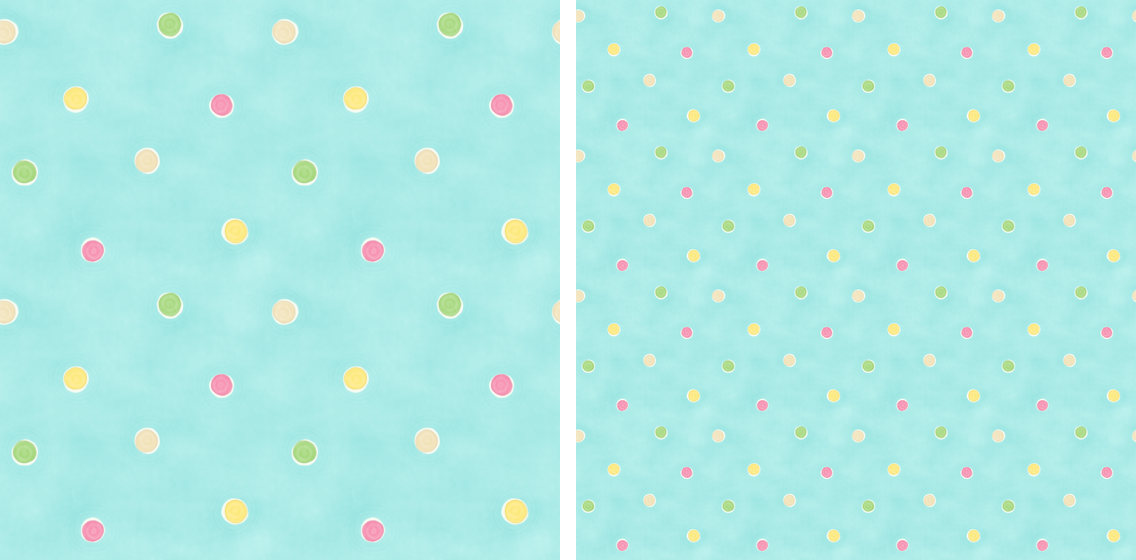
Left: one tile. Right: repeated 2 by 2.
Write a Shadertoy shader that draws this pattern.

```glsl
const float REPEATS = 2.0;            // tiles across and down
const int DOTS = 8;                   // dots per tile
const float RIM_RADIUS = 0.0465;      // tile units from here on
const float FILL_RADIUS = 0.0407;
const float FILL_SHIFT = 0.0032;
const float HALO_RADIUS = 0.072;
const float HALO_WIDTH = 0.030;
const float WASH_STRENGTH = 0.30;
const float BRUSH_STRENGTH = 0.34;
const float HALO_STRENGTH = 0.42;
const float TAU = 6.2831853;

const vec3 AQUA = vec3(0.675, 0.922, 0.908);
const vec3 AQUA_RANGE = vec3(0.070, 0.026, 0.024);
const vec3 RIM_WHITE = vec3(0.97, 0.985, 0.95);
const vec3 PAINTS[4] = vec3[4](
    vec3(0.95, 0.895, 0.745),         // cream
    vec3(0.67, 0.855, 0.52),          // green
    vec3(0.99, 0.915, 0.51),          // yellow
    vec3(0.965, 0.575, 0.70));        // pink

// Hand-placed drift of each dot away from the slanted lattice
const vec2 DRIFT[DOTS] = vec2[DOTS](
    vec2(-0.002, -0.014), vec2(0.037, 0.009),
    vec2(0.001, -0.005), vec2(-0.028, -0.028),
    vec2(0.006, 0.026), vec2(0.019, -0.017),
    vec2(0.069, 0.023), vec2(0.011, -0.043));

vec2 hash2(vec2 p) {
    vec2 q = vec2(dot(p, vec2(127.1, 311.7)), dot(p, vec2(269.5, 183.3)));
    return fract(sin(q) * 43758.55);
}

// Soft light and dark dabs, one per cell, wrapping over the tile
float dabs(vec2 p, vec2 cells) {
    vec2 g = p * cells;
    vec2 id = floor(g);
    float sum = 0.0;
    for (int y = -1; y <= 1; y++)
    for (int x = -1; x <= 1; x++) {
        vec2 cell = id + vec2(x, y);
        vec2 key = mod(cell, cells) + cells.yx;
        vec2 d = g - cell - hash2(key);
        float bump = max(0.0, 1.0 - dot(d, d));
        sum += (hash2(key + 17.3).x * 2.0 - 1.0) * bump * bump;
    }
    return sum;
}

// Broad colour wash: sines with whole-number frequencies
float wash(vec2 p) {
    float sum = 0.0;
    for (int i = 0; i < 14; i++) {
        vec2 h = hash2(vec2(float(i), 4.7));
        vec2 freq = round((h * 2.0 - 1.0) * 5.0);
        sum += sin(TAU * (dot(freq, p) + h.x * 7.0)) / (1.0 + length(freq));
    }
    return sum;
}

float brushwork(vec2 p) {
    vec2 q = p + 0.012 * sin(TAU * (p.yx * 3.0 + p * 2.0));
    return 0.75 * dabs(q, vec2(5.0, 8.0))
         + 0.55 * dabs(q, vec2(9.0, 20.0))
         + 0.35 * dabs(q, vec2(16.0, 48.0))
         + 0.28 * dabs(q, vec2(54.0, 18.0));
}

vec2 dotCenter(int k) {
    float row = float(k / 2);
    float side = float(k % 2);
    return vec2(0.02 + 0.25 * row + 0.55 * side, 0.9 - 0.25 * row) + DRIFT[k];
}

// Signed distance to a slightly uneven hand-painted disc
float paintedDisc(vec2 d, float radius, float seed) {
    float a = atan(d.y, d.x);
    float wobble = 0.022 * sin(2.0 * a + seed) + 0.015 * sin(3.0 * a + 2.3 * seed)
                 + 0.010 * sin(5.0 * a - seed) + 0.006 * sin(9.0 * a + 4.0 * seed);
    return length(d) - radius * (1.0 + wobble);
}

void mainImage(out vec4 fragColor, in vec2 fragCoord) {
    vec2 p = fract(fragCoord / iResolution.xy * REPEATS);
    float edge = 0.75 * REPEATS / min(iResolution.x, iResolution.y) + 0.0006;
    float brush = brushwork(p);
    float grain = dabs(p, vec2(96.0, 84.0));
    float tone = WASH_STRENGTH * wash(p) + BRUSH_STRENGTH * brush + 0.13 * grain;

    // Nearest dot, measured around the tile edges
    int nearest = 0;
    vec2 d = vec2(1.0);
    for (int k = 0; k < DOTS; k++) {
        vec2 offset = p - dotCenter(k);
        offset -= round(offset);
        if (dot(offset, offset) < dot(d, d)) { d = offset; nearest = k; }
    }
    float seed = float(nearest) * 2.4 + 0.7;
    vec2 h = hash2(vec2(seed, 9.1));
    float size = (nearest % 4 == 3) ? 0.94 : 0.99 + 0.03 * h.y;

    // Darker brush strokes circling the dot
    float r = length(d);
    float angle = atan(d.y, d.x);
    float ring = (r - HALO_RADIUS) / HALO_WIDTH;
    float stroke = 0.7 + 0.35 * sin(angle + seed) + 0.3 * sin(r * 420.0 + 2.0 * sin(angle * 2.0 + seed));
    tone -= HALO_STRENGTH * exp(-ring * ring) * stroke;
    vec3 color = AQUA + AQUA_RANGE * clamp(tone, -1.4, 1.4);

    // White underpaint, then the off-centre colour
    float rim = paintedDisc(d, RIM_RADIUS * size, seed);
    color = mix(color, RIM_WHITE, smoothstep(edge, -edge, rim));

    vec2 shift = FILL_SHIFT * vec2(cos(h.x * TAU), sin(h.x * TAU));
    float fill = paintedDisc(d - shift, FILL_RADIUS * size, seed + 1.9);
    float swirl = sin(length(d - shift) * 330.0 + 1.5 * sin(angle + seed));
    float outline = smoothstep(-0.006, 0.0, fill);
    vec3 paint = PAINTS[nearest % 4];
    paint += (1.0 - paint) * (0.05 + 0.07 * swirl + 0.08 * brush + 0.06 * grain);
    paint *= 1.0 - 0.055 * outline;
    color = mix(color, paint, smoothstep(edge, -edge, fill));

    fragColor = vec4(clamp(color, 0.0, 1.0), 1.0);
}
```
